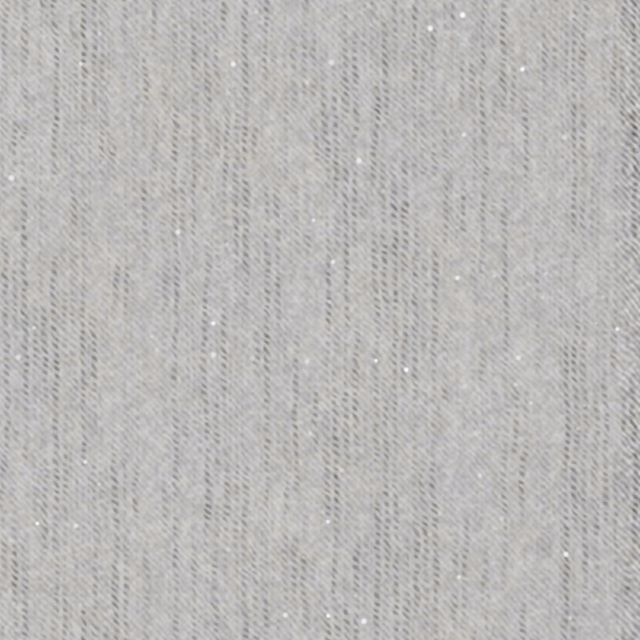
Give the GLSL for this texture, as a WebGL 1 fragment shader.

```glsl
precision highp float;
// Pale grey twill cloth: faint diagonal ribs, crossed by upright broken
// streaks of small dark stitches, with fibre grain and a few bright specks.
// Streaks are value noise stretched along each thread; stitches follow the ribs.
uniform vec2 u_resolution;

const float TAU = 6.2831853;
const float THREADS = 64.0;
const float RIBS = 82.0;
const vec3 CLOTH = vec3(0.754, 0.746, 0.743);
const vec3 WARM_TINT = vec3(0.008, 0.003, -0.016);

float hash(vec2 p) {
  vec3 q = fract(p.xyx * vec3(0.1031, 0.1030, 0.0973));
  q += dot(q, q.yzx + 33.33);
  return fract((q.x + q.y) * q.z);
}

float valueNoise(vec2 p) {
  vec2 cell = floor(p);
  vec2 f = fract(p);
  f = f * f * (3.0 - 2.0 * f);
  float low = mix(hash(cell), hash(cell + vec2(1.0, 0.0)), f.x);
  float high = mix(hash(cell + vec2(0.0, 1.0)), hash(cell + 1.0), f.x);
  return mix(low, high, f.y);
}

// Noise centred on zero, from -0.5 to 0.5.
float grain(vec2 p, float scale, float seed) {
  return valueNoise(p * scale + seed) - 0.5;
}

// Wave along the ribs, which fall from upper left to lower right.
float ribWave(vec2 p, float phase) {
  return 0.5 + 0.5 * cos(TAU * (RIBS * (p.y + p.x) + phase));
}

// Darkness of one set of upright threads, as broken rows of stitches.
float stitchStreaks(vec2 p, float threads, float seed, float wander) {
  float x = p.x * threads + 0.5 * grain(p, 12.0, seed) + 0.3 * grain(p, 70.0, seed);
  float thread = floor(x);
  float offset = fract(x) - 0.5 - 0.2 * (hash(vec2(thread, seed)) - 0.5);
  float profile = 1.0 - smoothstep(0.06, 0.44, abs(offset));
  float run = valueNoise(vec2(thread * 7.0 + seed, p.y * 9.0));
  float fray = valueNoise(vec2(thread * 5.0 + seed, p.y * 34.0));
  float weight = hash(vec2(thread + 11.0, seed + 3.0));
  float strength = 0.48 * run + 0.25 * fray + 0.24 * weight;
  strength = smoothstep(0.30, 0.80, strength + 0.12 * grain(p, 6.0, seed));
  // Stitches lean less than the ribs, so they read as short blunt dots.
  float rib = ribWave(p - vec2(0.45 * offset / threads, 0.0), wander);
  float single = valueNoise(vec2(thread * 3.0 + seed, p.y * RIBS * 0.9));
  float stitch = smoothstep(0.2, 0.9, rib) * mix(0.5, 1.2, single);
  return profile * strength * (0.2 + 0.8 * stitch);
}

// Round bright specks, present in only some cells of a jittered grid.
float specks(vec2 p, float cells, float chance, float radius) {
  vec2 cell = floor(p * cells);
  vec2 jitter = vec2(hash(cell + 17.0), hash(cell + 59.0));
  vec2 centre = (cell + 0.2 + 0.6 * jitter) / cells;
  float size = radius * mix(0.6, 1.0, hash(cell + 83.0));
  float present = step(1.0 - chance, hash(cell + 5.0));
  float spot = 1.0 - smoothstep(0.2 * size, size, length(p - centre));
  return present * spot * mix(0.4, 1.0, hash(cell + 101.0));
}

void main() {
  vec2 p = gl_FragCoord.xy / min(u_resolution.x, u_resolution.y);
  float border = smoothstep(0.955, 0.985, p.x);

  // Weave: slightly uneven ribs, then strong streaks and finer, weaker ones.
  float wander = 0.6 * grain(p, 22.0, 4.0) + 0.35 * grain(p, 80.0, 9.0);
  float streaks = 0.165 * stitchStreaks(p, THREADS, 2.0, wander);
  streaks += 0.055 * stitchStreaks(p, THREADS * 1.63, 31.0, wander);
  float ribDepth = 0.024 * (0.6 + 1.2 * valueNoise(p * 40.0));
  float tone = -streaks - mix(ribDepth, 0.09, border) * (ribWave(p, wander) - 0.5);

  // Fibre grain and soft unevenness across the cloth.
  tone += 0.064 * grain(p, 200.0, 7.0) + 0.058 * grain(p, 115.0, 13.0);
  tone += 0.020 * grain(p, 36.0, 19.0) + 0.010 * grain(p, 5.0, 23.0);
  tone += 0.012 * (0.5 - p.x);
  tone += border * (0.14 * grain(p, 150.0, 41.0) - 0.025);

  // Slight warm and cool colour drift.
  float warmth = 0.5 * grain(p, 7.0, 47.0) + 1.3 * grain(p, 80.0, 53.0);
  vec3 colour = CLOTH + tone + WARM_TINT * warmth;

  // Glinting specks, bright and faint.
  float glint = specks(p, 13.0, 0.17, 0.0075);
  glint += 0.4 * specks(p + 0.37, 24.0, 0.10, 0.0065);
  colour = mix(colour, vec3(0.97, 0.98, 0.99), min(glint, 1.0));

  gl_FragColor = vec4(colour, 1.0);
}
```
